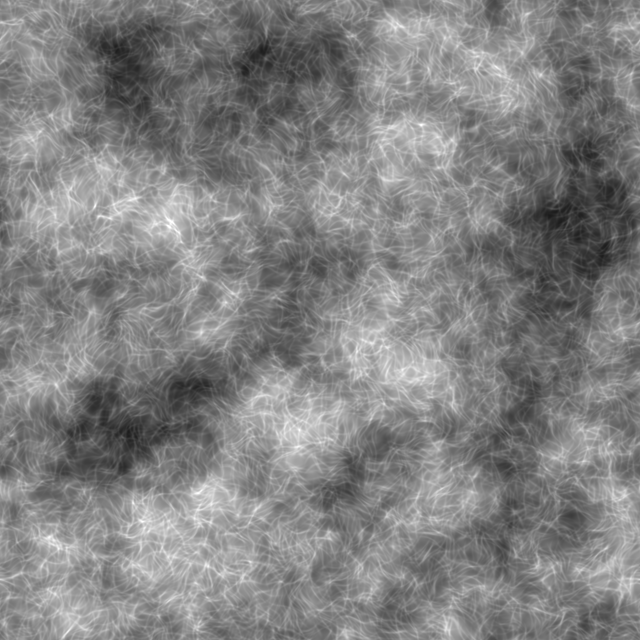
Reproduce this texture procedurally as a Shadertoy shader.

```glsl
// Grey, cloudy mat of fine tangled fibres that tiles in both directions.
// Wrapped gradient noise shapes the clouds; short bent strands, scattered
// in wrapped cells and added together, form the fibres.

const float TAU = 6.2831853;

// Integer hash: three random values in 0..1
vec3 hash3(ivec3 cell) {
    uvec3 v = uvec3(cell) * 1664525u + 1013904223u;
    v.x += v.y * v.z; v.y += v.z * v.x; v.z += v.x * v.y;
    v ^= v >> 16u;
    v.x += v.y * v.z; v.y += v.z * v.x; v.z += v.x * v.y;
    return vec3(v >> 16u) / 65536.0;
}

ivec2 wrapCell(vec2 cell, float period) {
    return ivec2(mod(cell, period) + 0.5);
}

// Slope of the random gradient at one lattice corner
float corner(vec2 cell, vec2 offset, float period, int seed) {
    float angle = TAU * hash3(ivec3(wrapCell(cell, period), seed)).x;
    return dot(vec2(cos(angle), sin(angle)), offset);
}

float gradientNoise(vec2 p, float period, int seed) {
    vec2 i = floor(p), f = p - i;
    vec2 u = f * f * f * (f * (f * 6.0 - 15.0) + 10.0);
    vec2 e = vec2(1.0, 0.0);
    float low = mix(corner(i, f, period, seed), corner(i + e.xy, f - e.xy, period, seed), u.x);
    float high = mix(corner(i + e.yx, f - e.yx, period, seed), corner(i + e.xx, f - e.xx, period, seed), u.x);
    return mix(low, high, u.y);
}

float clouds(vec2 uv) {
    float sum = 0.0, weight = 1.0, period = 4.0;
    for (int octave = 0; octave < 5; octave++) {
        sum += weight * gradientNoise(uv * period, period, 200 + octave);
        weight *= 0.7;
        period *= 2.0;
    }
    return sum;
}

// Sum of bent strands; each cell is a tight sheaf or a loose tangle
float fibres(vec2 uv, float grid, int seed) {
    vec2 p = uv * grid, home = floor(p);
    float width = 0.0019 * grid, sum = 0.0;
    for (int y = -1; y <= 1; y++)
    for (int x = -1; x <= 1; x++) {
        vec2 cell = home + vec2(x, y);
        ivec2 id = wrapCell(cell, grid);
        vec3 sheaf = hash3(ivec3(id, seed));
        float spread = mix(0.7, 3.1, sheaf.y);
        for (int k = 1; k <= 14; k++) {
            vec3 place = hash3(ivec3(id, seed + k));
            vec3 form = fract(place.yzx * 37.0);
            float angle = TAU * sheaf.x + spread * (place.z - 0.5);
            float c = cos(angle), s = sin(angle);
            vec2 q = mat2(c, -s, s, c) * (p - cell - place.xy);
            float halfLength = mix(0.45, 0.85, form.x);
            float along = q.x / halfLength;
            float across = (q.y - (form.y - 0.5) * q.x * q.x) / width;
            float taper = max(1.0 - along * along, 0.0);
            sum += mix(0.3, 1.0, form.z) * taper * taper * exp(-across * across);
        }
    }
    return sum;
}

void mainImage(out vec4 fragColor, in vec2 fragCoord) {
    vec2 uv = fragCoord / iResolution.xy;

    // Gentle periodic waves curl the strands
    vec2 curled = uv + 0.003 * sin(TAU * (11.0 * uv.yx + vec2(3.0, -5.0) * uv))
                     + 0.0015 * sin(TAU * (23.0 * uv.yx + vec2(-7.0, 9.0) * uv));

    float cloud = clouds(uv);
    float strands = fibres(curled, 16.0, 0) + fibres(curled, 26.0, 50);

    // Fibres stand out a little more in the bright clouds
    float strandGain = mix(0.066, 0.09, smoothstep(-0.5, 0.5, cloud));
    float grey = 0.44 + 0.35 * cloud + strandGain * strands;
    fragColor = vec4(vec3(clamp(grey, 0.0, 1.0)), 1.0);
}
```
